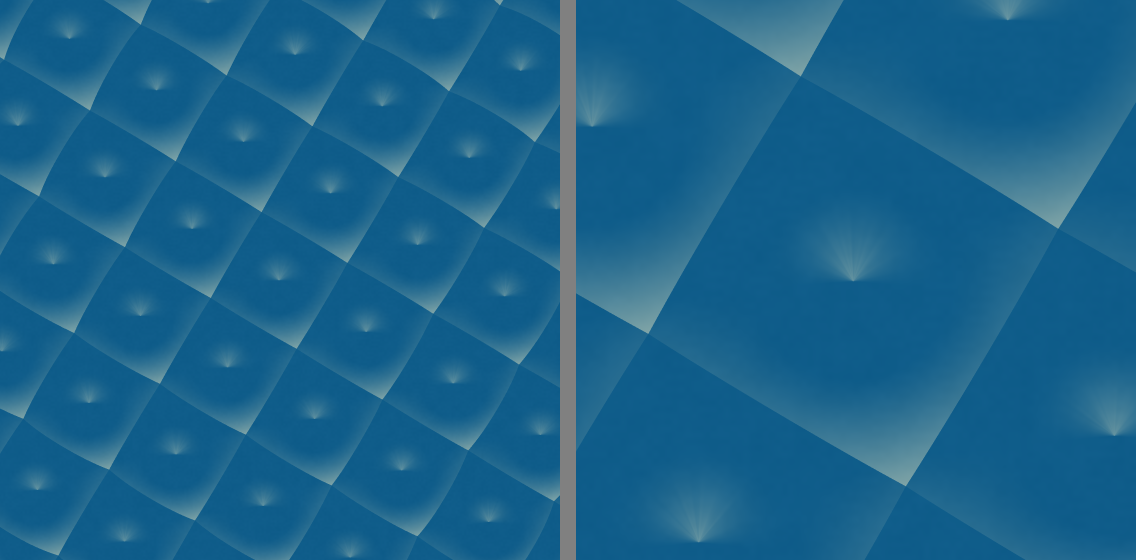
Left, the full canvas; right, a detail of the centre.
This pattern is drawn by a WebGL 2 fragment shader. Its source:

```glsl
#version 300 es
precision highp float;
// A tilted square grid of blue quilted cushions, each with a pinched centre.
// A height profile bends the seams by perspective; light from below brightens
// the lower rim of every cushion and a streaked fan above its pinch.

uniform vec2 u_resolution;
out vec4 fragColor;

const float TILE_SIZE = 0.1781;               // cushion side, in canvas units
const float TILT = -0.5345;                   // grid rotation, in radians
const vec2 GRID_CENTRE = vec2(-0.0016, -0.0008); // relative to the canvas centre
const float PERSPECTIVE = 0.02;               // outward shift of raised parts
const float RIM_START = 0.32;                 // radii in tile units
const float CORNER = 0.7071;
const float FAN_RADIUS = 0.31;
const vec2 LIGHT = vec2(0.26, -0.966);
const vec3 BLUE = vec3(0.058, 0.362, 0.540);
const vec3 PALE = vec3(0.68, 0.76, 0.70);

float hash(vec2 p) {
  return fract(sin(dot(p, vec2(127.1, 311.7))) * 43758.5453);
}

float valueNoise(vec2 p) {
  vec2 i = floor(p), f = fract(p);
  f = f * f * (3.0 - 2.0 * f);
  return mix(mix(hash(i), hash(i + vec2(1, 0)), f.x),
             mix(hash(i + vec2(0, 1)), hash(i + vec2(1, 1)), f.x), f.y);
}

mat2 rotation(float angle) {
  float c = cos(angle), s = sin(angle);
  return mat2(c, s, -s, c);
}

// Index of the cushion that contains a point of the flat grid.
vec2 tileIndex(vec2 p) {
  return floor(rotation(-TILT) * (p - GRID_CENTRE) / TILE_SIZE + 0.5);
}

// Upright offset from the centre of that cushion, in tile units.
vec2 tileOffset(vec2 p, vec2 tile) {
  return (p - GRID_CENTRE) / TILE_SIZE - rotation(TILT) * tile;
}

float rimAmount(float radius) {
  return clamp((radius - RIM_START) / (CORNER - RIM_START), 0.0, 1.0);
}

// Raised ring that sinks at the corners and dips at the pinch.
float cushionHeight(float radius) {
  float rim = rimAmount(radius);
  float dip = max(0.0, 1.0 - radius / FAN_RADIUS);
  return 1.0 - rim * rim - 0.3 * dip * dip;
}

// Finds the flat grid point that perspective carries to a screen point.
vec2 undoPerspective(vec2 screen) {
  vec2 p = screen;
  for (int i = 0; i < 7; i++) {
    float radius = length(tileOffset(p, tileIndex(p)));
    p = screen / (1.0 + PERSPECTIVE * cushionHeight(radius));
  }
  return p;
}

float rimLight(float radius, vec2 direction) {
  float facing = clamp((dot(direction, LIGHT) + 0.16) / 1.16, 0.0, 1.0);
  return 0.72 * facing * pow(rimAmount(radius), 1.3);
}

// Soft glow above the pinch, split into fine radial creases.
float fanLight(float radius, vec2 direction, vec2 tile) {
  float facing = clamp(direction.y + 0.08, 0.0, 1.0);
  float fade = pow(max(0.0, 1.0 - radius / FAN_RADIUS), 1.6);
  float angle = atan(direction.x, direction.y);
  float crease = valueNoise(vec2(angle * 12.0, hash(tile) * 50.0));
  return 0.53 * facing * fade * (0.88 + 0.24 * crease);
}

float cushionLight(vec2 screen) {
  vec2 p = undoPerspective(screen);
  vec2 tile = tileIndex(p);
  vec2 offset = tileOffset(p, tile);
  float radius = length(offset);
  vec2 direction = offset / max(radius, 0.0001);
  return rimLight(radius, direction) + fanLight(radius, direction, tile);
}

void main() {
  float side = min(u_resolution.x, u_resolution.y);
  vec2 fromCentre = gl_FragCoord.xy - 0.5 * u_resolution;

  // Nine samples smooth the seams.
  float light = 0.0;
  for (int i = 0; i < 9; i++) {
    vec2 jitter = vec2(i % 3 - 1, i / 3 - 1) / 3.0;
    light += cushionLight((fromCentre + jitter) / side) / 9.0;
  }

  // Faint cloth grain.
  vec2 cloth = fromCentre / side + 1.0;
  float grain = valueNoise(cloth * 260.0) + valueNoise(cloth * 70.0) - 1.0;
  vec3 colour = mix(BLUE, PALE, light) + 0.008 * grain;
  fragColor = vec4(colour, 1.0);
}
```
